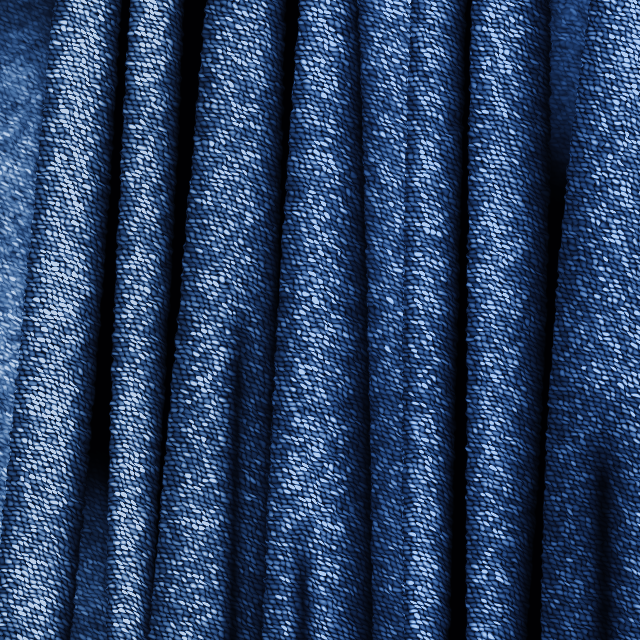
This texture is drawn by a Shadertoy shader. Its source:

```glsl
// Draped blue denim: hanging vertical folds with a twill weave and deep shadows

float hash(vec2 p) {
    return fract(sin(dot(p, vec2(127.1, 311.7))) * 43758.5453);
}

float noise(vec2 p) {
    vec2 i = floor(p), f = fract(p);
    f = f * f * (3.0 - 2.0 * f);
    return mix(mix(hash(i), hash(i + vec2(1, 0)), f.x),
               mix(hash(i + vec2(0, 1)), hash(i + vec2(1, 1)), f.x), f.y);
}

// Parabola through x positions given at the top, middle and bottom
float bend(vec3 x, float y) {
    return x.z * (2.0 * y - 1.0) * (y - 1.0) + 4.0 * x.y * y * (1.0 - y) + x.x * y * (2.0 * y - 1.0);
}

// Lays one fold over the cloth: xy = thread position, z = light, w = blur
void fold(inout vec4 cloth, vec2 p, vec3 left, vec3 right, float gain, float fallStart, float blur) {
    float fuzz = 0.005 * (noise(p * vec2(70.0, 130.0)) - 0.5);
    float l = bend(left, p.y) + fuzz, r = bend(right, p.y) + fuzz;
    float u = (p.x - l) / (r - l);
    float soft = 0.002 + 0.01 * blur;
    float mask = smoothstep(-soft, soft, p.x - l) * smoothstep(-soft, soft, r - p.x);
    float rise = mix(0.3, 1.0, smoothstep(-0.08, 0.36, u));
    float fall = mix(0.07, 1.0, 1.0 - smoothstep(fallStart, 1.02, u));
    cloth.z = mix(cloth.z, gain * rise * fall, mask);
    if (mask > 0.5) {
        cloth.xy = vec2(p.x - l + left.x, p.y + 0.03 * (u - 0.5) * (u - 0.5));
        cloth.w = blur;
    }
}

// Dark furrow pressed into a fold, fading out above a given height
float crease(vec2 p, vec3 path, float width, float top) {
    float d = (p.x - bend(path, p.y)) / width;
    return 1.0 - 0.88 * exp(-d * d) * (1.0 - smoothstep(top - 0.18, top, p.y));
}

// Slanted rows of short uneven threads, some of them pale
float weave(vec2 p, float blur) {
    p += 0.0045 * (vec2(noise(p * 65.0), noise(p * 65.0 + 31.0)) - 0.5);
    vec2 q = vec2(p.x * 96.0, (p.y + 0.28 * p.x) * 132.0);
    float row = floor(q.y);
    q.x += row * 0.38 + 0.3 * hash(vec2(row, 7.0));
    vec2 id = floor(q), f = fract(q) - 0.5;
    float h = hash(id), size = 0.85 + 0.3 * hash(id + 53.0);
    f.y += 0.35 * f.x;
    float aa = 50.0 / iResolution.y;
    float thread = 1.0 - smoothstep(0.2 - aa, 0.5 + aa, length(f * vec2(0.72, 1.0)) / size);
    float grain = noise(p * vec2(210.0, 300.0)) - 0.5;
    float tone = 0.5 + thread * (1.9 + 3.4 * h * h) + 0.9 * grain;
    float hazy = 1.1 + 2.2 * noise(p * vec2(85.0, 110.0)) + grain;
    return max(mix(tone, hazy, blur), 0.0);
}

// Indigo ramp from shadow to bleached cotton
vec3 indigo(float t) {
    vec3 c = mix(vec3(0.02, 0.03, 0.07), vec3(0.07, 0.14, 0.26), clamp(t, 0.0, 1.0));
    c = mix(c, vec3(0.14, 0.27, 0.46), clamp(t - 1.0, 0.0, 1.0));
    c = mix(c, vec3(0.28, 0.44, 0.64), clamp(t - 2.0, 0.0, 1.0));
    c = mix(c, vec3(0.49, 0.61, 0.76), clamp(t - 3.0, 0.0, 1.0));
    return mix(c, vec3(0.75, 0.82, 0.91), clamp(t - 4.0, 0.0, 1.0));
}

void mainImage(out vec4 fragColor, in vec2 fragCoord) {
    vec2 p = fragCoord / iResolution.xy;
    float y = p.y;
    vec4 cloth = vec4(p, 0.0, 0.0);

    // Cloth far behind, seen through the gaps
    fold(cloth, p, vec3(-0.12), vec3(0.11, 0.075, 0.04), 1.5 - 0.9 * smoothstep(0.82, 1.0, y), 0.72, 0.6);
    fold(cloth, p, vec3(0.09), vec3(0.19), 0.75 * (1.0 - smoothstep(0.05, 0.32, y)), 0.6, 0.3);
    fold(cloth, p, vec3(0.845), vec3(0.96), 0.75 * smoothstep(0.65, 0.95, y), 0.6, 0.6);

    // Left folds
    fold(cloth, p, vec3(0.085, 0.035, -0.015), vec3(0.190, 0.157, 0.110), 1.75, 0.55, 0.0);
    fold(cloth, p, vec3(0.204, 0.178, 0.166), vec3(0.289, 0.264, 0.234), 1.6, 0.45, 0.0);
    fold(cloth, p, vec3(0.322, 0.278, 0.232), vec3(0.447, 0.433, 0.415), 1.4, 0.6, 0.0);
    if (p.x < bend(vec3(0.458, 0.434, 0.412), y))
        cloth.z *= crease(p, vec3(0.41, 0.376, 0.364), 0.022, 0.6);

    // Middle folds around a shaded valley
    float valley = smoothstep(0.545, 0.615, p.x + 0.015 * (y - 0.5));
    fold(cloth, p, vec3(0.50), vec3(0.68), (0.75 + 0.6 * y) * mix(0.12, 1.0, valley), 0.75, 0.12);
    fold(cloth, p, vec3(0.469, 0.434, 0.410), vec3(0.560, 0.575, 0.582), 1.5, 0.42, 0.0);
    cloth.z *= crease(p, vec3(0.47, 0.47, 0.474), 0.019, 0.26);
    fold(cloth, p, vec3(0.642, 0.630, 0.632), vec3(0.729, 0.716, 0.703), 1.4, 0.4, 0.0);

    // Right folds
    fold(cloth, p, vec3(0.737, 0.730, 0.729), vec3(0.860, 0.853, 0.823), 1.4 + 0.2 * y, 0.3, 0.0);
    float bleach = smoothstep(0.64, 0.8, y + 0.06 * noise(p * 9.0));
    fold(cloth, p, vec3(0.922, 0.866, 0.845), vec3(1.16, 1.12, 1.10), 1.05 + 0.6 * bleach, 0.6, 0.0);
    cloth.z *= crease(p, vec3(0.94, 0.94, 0.945), 0.035, 0.42);

    // Worn patches and fine crosswise streaks
    float wear = 0.72 + 0.32 * noise(p * vec2(9.0, 11.0)) + 0.2 * noise(p * vec2(24.0, 190.0));
    float light = cloth.z * wear;
    vec3 color = indigo(light * weave(cloth.xy, cloth.w));
    color *= mix(0.15, 1.0, smoothstep(0.0, 0.25, light));
    color *= mix(vec3(1.0), vec3(0.93, 0.98, 1.04), smoothstep(0.2, 0.6, p.x));
    fragColor = vec4(color, 1.0);
}
```
